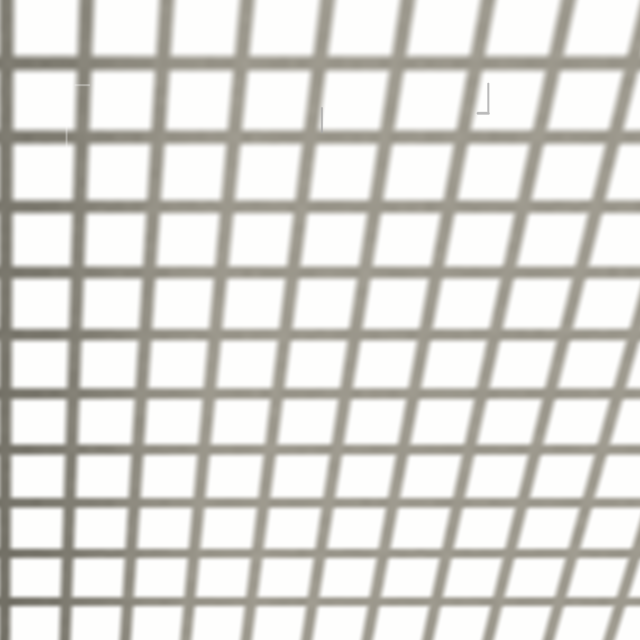
Give the GLSL for this pattern, as a Shadertoy shader.

```glsl
// A soft grey lattice on white, seen in perspective: bars lean right and rows
// tighten downwards. The canvas is projected to lattice coordinates, where bars
// are blurred distances to whole numbers; grain and fine scratches add wear.

const vec3 PAPER = vec3(0.995, 0.995, 0.992);
const vec3 BAR_LIGHT = vec3(0.615, 0.600, 0.555);
const vec3 BAR_DARK = vec3(0.440, 0.430, 0.390);

float hash21(vec2 p) {
    vec3 q = fract(vec3(p.xyx) * 0.1031);
    q += dot(q, q.yzx + 33.33);
    return fract((q.x + q.y) * q.z);
}

float valueNoise(vec2 p) {
    vec2 i = floor(p), f = fract(p);
    f = f * f * (3.0 - 2.0 * f);
    float low = mix(hash21(i), hash21(i + vec2(1, 0)), f.x);
    float high = mix(hash21(i + vec2(0, 1)), hash21(i + vec2(1, 1)), f.x);
    return mix(low, high, f.y);
}

// Perspective: columns narrow linearly, rows follow the reciprocal of their width
vec2 toLattice(vec2 uv) {
    float cellWidth = 0.09445 + 0.0310 * uv.y;
    float leftEdge = 0.007 + 0.003 * uv.y;
    return vec2((uv.x - leftEdge) / cellWidth, 4.068 / cellWidth - 0.24);
}

// Blurred coverage of bars centred on whole numbers
float softBar(float coord, float core, float blurEnd) {
    float d = abs(fract(coord + 0.5) - 0.5);
    return 1.0 - smoothstep(core, blurEnd, d);
}

// Smoothed coverage of a thin segment from a to b
float scratch(vec2 p, vec2 a, vec2 b, float halfWidth, float edge) {
    vec2 ab = b - a;
    float t = clamp(dot(p - a, ab) / dot(ab, ab), 0.0, 1.0);
    float d = length(p - a - ab * t);
    return 1.0 - smoothstep(halfWidth - edge, halfWidth + edge, d);
}

// Two strokes meeting at a corner
float cornerScratch(vec2 p, vec2 corner, vec2 arms, float edge) {
    float upright = scratch(p, corner, corner + vec2(0.0, arms.y), 0.0016, edge);
    float foot = scratch(p, corner, corner + vec2(arms.x, 0.0), 0.0022, edge);
    return max(upright, foot);
}

// Bars darken towards the left side, most of all in the lower corner
vec3 barColour(vec2 uv, float grain) {
    float shade = 1.0 - smoothstep(-0.05, 0.38, uv.x);
    shade *= mix(1.0, 0.72, clamp(uv.y, 0.0, 1.0));
    return mix(BAR_LIGHT, BAR_DARK, shade) + 0.03 * (grain - 0.5);
}

void mainImage(out vec4 fragColor, in vec2 fragCoord) {
    vec2 uv = fragCoord / iResolution.y;
    float edge = 0.8 / iResolution.y;
    vec2 lattice = toLattice(uv);

    // Lattice
    float upright = softBar(lattice.x, 0.020, 0.165);
    float level = softBar(lattice.y, 0.020, 0.168);
    float cover = 1.0 - (1.0 - upright) * (1.0 - level);
    float grain = valueNoise(uv * 70.0);
    vec3 bars = barColour(uv, grain) - 0.02 * level * (1.0 - upright);
    vec3 colour = mix(PAPER, bars, cover);

    // Fine wear: grey corner scratches and pale nicks
    float grey = cornerScratch(uv, vec2(0.503, 0.789), vec2(0.018, 0.042), edge);
    grey = max(grey, cornerScratch(uv, vec2(0.763, 0.823), vec2(-0.016, 0.046), edge));
    float pale = scratch(uv, vec2(0.104, 0.805), vec2(0.104, 0.766), 0.0015, edge);
    pale = max(pale, scratch(uv, vec2(0.118, 0.867), vec2(0.139, 0.867), 0.0015, edge));
    colour = mix(colour, min(colour, vec3(0.64)), 0.75 * grey);
    colour = mix(colour, PAPER, 0.35 * pale);

    fragColor = vec4(clamp(colour, 0.0, 1.0), 1.0);
}
```
